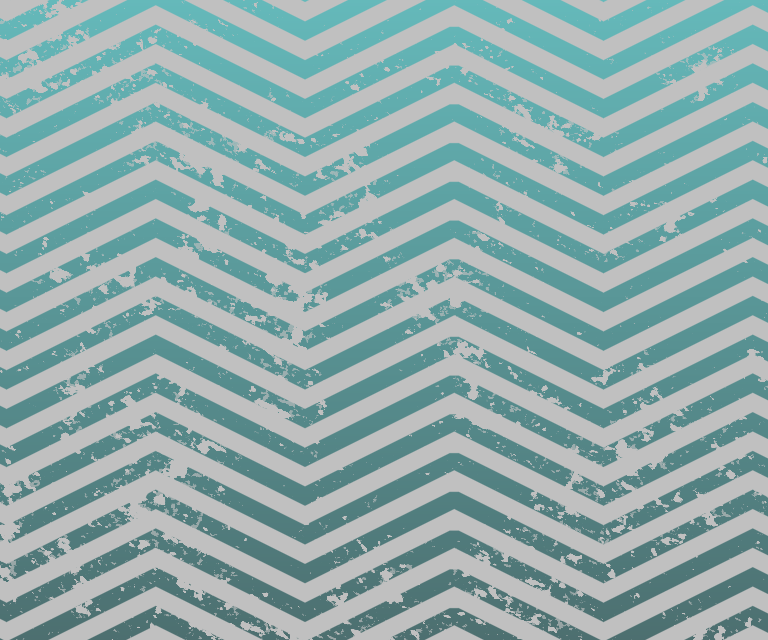
This pattern is drawn by a WebGL 2 fragment shader. Its source:

```glsl
#version 300 es
precision highp float;
// Distressed chevron stripes: a triangle wave bends even horizontal bands,
// a vertical teal gradient tints them, and clustered noise chips the paint
// away to the grey ground. Lengths are fractions of the canvas height.

#define PERIOD 0.4664     // width of one zigzag
#define VALLEY_X 0.4766   // x of a valley
#define VALLEY_Y 0.5730   // lower edge of a teal band at that valley
#define RISE 0.1161       // height from valley to peak
#define PITCH 0.06055     // vertical distance between bands
#define WEAR_LEVEL 0.715  // higher means fewer chips
#define CLUSTERING 0.75   // how strongly chips gather in patches

uniform vec2 u_resolution;
out vec4 fragColor;

const vec3 GROUND = vec3(0.753);
const vec3 TEAL_TOP = vec3(0.395, 0.725, 0.730);
const vec3 TEAL_BOTTOM = vec3(0.300, 0.435, 0.437);

float hash(vec2 p) {
    vec3 q = fract(vec3(p.xyx) * 0.1031);
    q += dot(q, q.yzx + 33.33);
    return fract((q.x + q.y) * q.z);
}

float noise(vec2 p) {
    vec2 cell = floor(p), f = fract(p);
    f = f * f * (3.0 - 2.0 * f);
    return mix(mix(hash(cell), hash(cell + vec2(1, 0)), f.x),
               mix(hash(cell + vec2(0, 1)), hash(cell + vec2(1, 1)), f.x), f.y);
}

float fbm(vec2 p) {
    float sum = 0.0, weight = 0.533;
    for (int i = 0; i < 4; i++) {
        sum += weight * noise(p);
        p = mat2(0.8, 0.6, -0.6, 0.8) * p * 2.03 + 17.3;
        weight *= 0.5;
    }
    return sum;
}

// Coverage of the teal bands, 0 to 1
float chevron(vec2 p, float pixel) {
    float column = (p.x - VALLEY_X) / PERIOD;
    float wave = 2.0 * abs(fract(column + 0.5) - 0.5);
    float band = (p.y - VALLEY_Y - RISE * wave) / PITCH;
    float offset = fract(band + 0.25) - 0.5;      // from the band's centre
    float inside = 0.25 - abs(offset);
    // Every second peak has a slightly blunted upper edge
    float blunt = max(wave - 0.97, 0.0) * RISE / PITCH;
    if (offset > 0.0 && mod(floor(column), 2.0) < 0.5) inside -= blunt;
    float slope = 2.0 * RISE / PERIOD;
    float d = inside * PITCH / sqrt(1.0 + slope * slope);
    return smoothstep(-0.75 * pixel, 0.75 * pixel, d);
}

// Amount of paint lost, 0 to 1
float wear(vec2 p) {
    float patches = CLUSTERING * (fbm(p * 9.0 + 41.0) - 0.5);
    vec2 grain = mat2(0.92, 0.39, -0.39, 0.92) * p;
    float chips = fbm(grain * vec2(62.0, 88.0) + 90.0) + patches;
    float specks = fbm(grain * vec2(150.0, 190.0) + 230.0) + 0.8 * patches;
    float chipped = smoothstep(WEAR_LEVEL, WEAR_LEVEL + 0.035, chips);
    float rubbed = smoothstep(WEAR_LEVEL - 0.01, WEAR_LEVEL + 0.08, specks);
    return max(chipped, 0.65 * rubbed);
}

void main() {
    vec2 p = gl_FragCoord.xy / u_resolution.y;
    vec3 teal = mix(TEAL_BOTTOM, TEAL_TOP, p.y);
    float paint = chevron(p, 1.0 / u_resolution.y) * (1.0 - wear(p));
    fragColor = vec4(mix(GROUND, teal, paint), 1.0);
}
```
